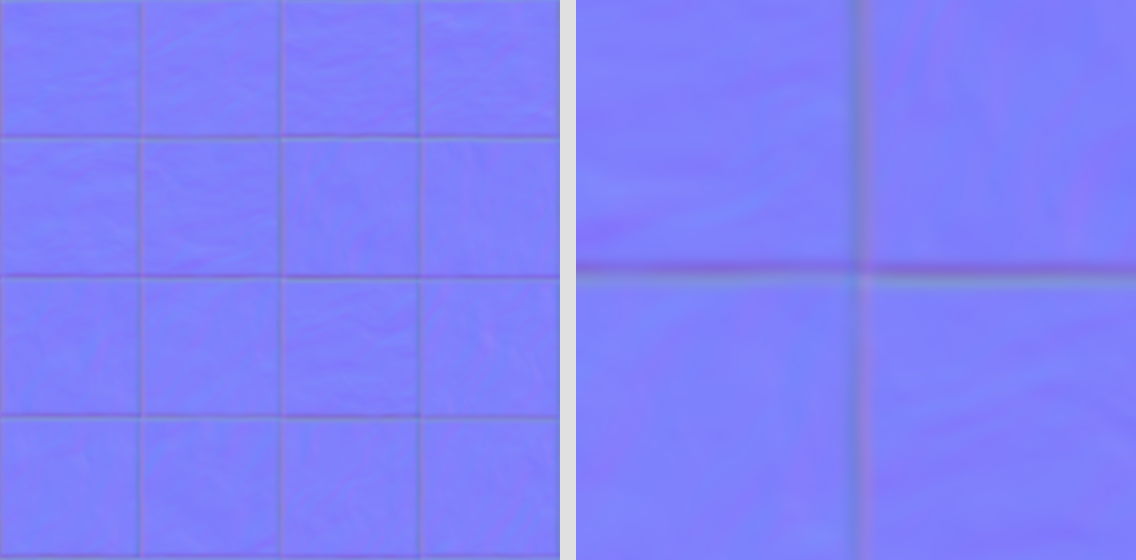
Left, the full canvas; right, a detail of the centre.
This texture map is drawn by a three.js fragment shader. Its source:

```glsl
// Tangent-space normal map of a four by four grid of square, lightly rippled tiles.
// Joints are soft dim bands with paired slope lobes around shared seams; each tile face
// takes its slope from diagonal noise turned its own way. The map wraps at its borders.

varying vec2 vUv;

const float TILES = 4.0;
const vec2 GRID_OFFSET = vec2(0.0012, 0.0032);  // seam shift, canvas units
const float SEAM_JITTER = 0.0016;               // shift of each seam piece
const float SEAM_WOBBLE = 0.0010;               // unevenness along a seam
const float LOBE_OFFSET = 0.0046;               // slope peak either side of the seam
const float LOBE_WIDTH = 0.0046;
const float CORE_WIDTH = 0.0076;
const vec2 EDGE_SLOPE = vec2(0.105, 0.125);
const vec2 CORE_DIM = vec2(0.135, 0.125);       // loss of blue inside the joints
const vec2 STREAK_FREQ = vec2(4.0, 7.0);        // along and across, per tile
const float STREAK_ANGLE = 0.40;
const float STREAK_TURN = 0.75;                 // extra angle of the steeper tiles
const float RELIEF = 0.0056;
const float TILT = 0.016;                       // lean of each whole tile
const float DIFF_STEP = 0.016;                  // gradient step, tile units

float hash(vec2 p) {
  return fract(sin(dot(p, vec2(127.1, 311.7))) * 43758.5453);
}

float noise(vec2 p) {
  vec2 i = floor(p);
  vec2 f = fract(p);
  f = f * f * f * (f * (f * 6.0 - 15.0) + 10.0);
  return mix(mix(hash(i), hash(i + vec2(1.0, 0.0)), f.x),
             mix(hash(i + vec2(0.0, 1.0)), hash(i + vec2(1.0, 1.0)), f.x), f.y);
}

// Height of a tile face, streaked along a direction picked per tile
float faceHeight(vec2 p, vec2 tile) {
  float turn = floor(hash(tile + 3.7) * 2.0) * STREAK_TURN;
  float angle = STREAK_ANGLE + turn + (hash(tile + 8.1) - 0.5) * 0.4;
  float c = cos(angle);
  float s = sin(angle);
  vec2 q = mat2(c, -s, s, c) * p + tile * 7.3 + 20.0;
  q += 0.10 * vec2(noise(q * 4.0), noise(q * 4.0 + 31.0));
  float height = 0.0;
  float gain = 1.0;
  vec2 freq = STREAK_FREQ;
  for (int i = 0; i < 3; i++) {
    height += gain * noise(q * freq);
    freq *= 2.0;
    gain *= 0.38;
  }
  return height;
}

vec2 faceSlope(vec2 p, vec2 tile) {
  vec2 e = vec2(DIFF_STEP, 0.0);
  vec2 rise = vec2(faceHeight(p + e.xy, tile) - faceHeight(p - e.xy, tile),
                   faceHeight(p + e.yx, tile) - faceHeight(p - e.yx, tile));
  vec2 lean = vec2(hash(tile + 4.4), hash(tile + 7.9)) - 0.5;
  return RELIEF * rise / (2.0 * DIFF_STEP) + TILT * lean;
}

float bell(float x, float width) {
  return exp(-x * x / (width * width));
}

// Joint across one axis: x is the slope, y the dimming at its core
vec2 joint(float across, float along, float axis) {
  float line = floor(across + 0.5);
  vec2 piece = mod(vec2(line, floor(along)), TILES) + axis * 17.0;
  float shift = (hash(piece) - 0.5) * 2.0 * SEAM_JITTER;
  shift += (noise(vec2(fract(along) * 6.0, hash(piece + 5.3) * 40.0)) - 0.5) * 2.0 * SEAM_WOBBLE;
  float d = (across - line) / TILES - shift;

  // Each side wears differently along the seam
  float wear = 0.75 + 0.5 * noise(vec2(fract(along) * 9.0, hash(piece + 9.1) * 60.0));
  float lower = bell(d + LOBE_OFFSET, LOBE_WIDTH) * mix(0.55, 1.25, hash(piece + 1.9));
  float upper = bell(d - LOBE_OFFSET, LOBE_WIDTH) * mix(0.55, 1.25, hash(piece + 6.4));
  float core = bell(d, CORE_WIDTH) * mix(0.75, 1.25, hash(piece + 2.6));
  return vec2((upper - lower) * wear, core * wear);
}

void main() {
  vec2 grid = (vUv - GRID_OFFSET) * TILES;
  vec2 tile = mod(floor(grid), TILES);

  // Joints: red rises to the right of a seam, green falls above it
  vec2 vertical = joint(grid.x, grid.y, 0.0);
  vec2 horizontal = joint(grid.y, grid.x, 1.0);
  vec2 edge = EDGE_SLOPE * vec2(vertical.x, -horizontal.x);
  float dim = max(CORE_DIM.x * vertical.y, CORE_DIM.y * horizontal.y);

  // Tile face, fading out inside the joints
  float face = 1.0 - clamp(max(vertical.y, horizontal.y), 0.0, 1.0);
  vec2 slope = edge + faceSlope(fract(grid), tile) * face;

  vec3 normal = normalize(vec3(slope, 1.0));
  vec3 color = 0.5 + 0.5 * normal;
  color.b -= 0.010 + dim;
  gl_FragColor = vec4(color, 1.0);
}
```
